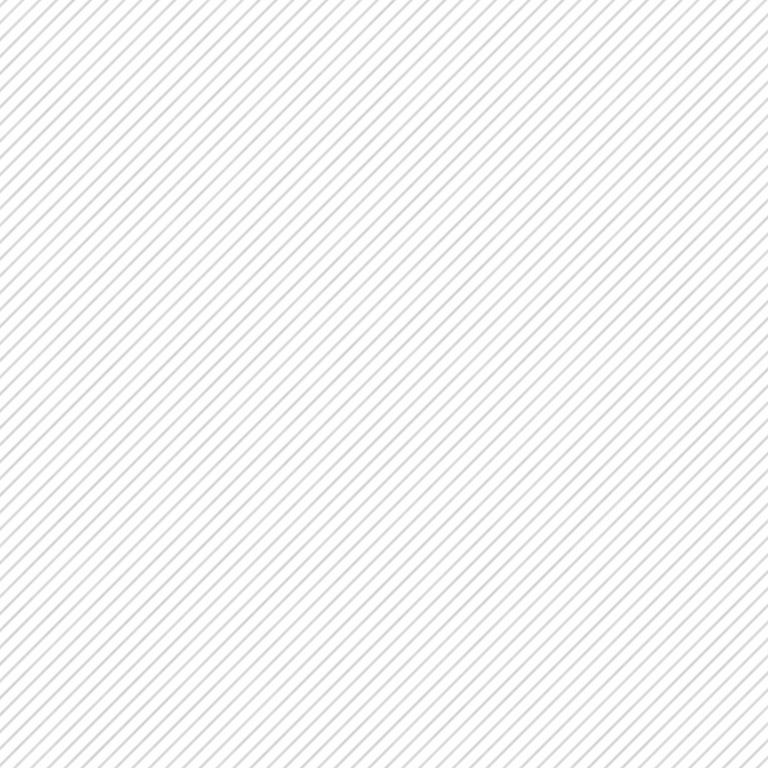
Write a Shadertoy shader that draws this pattern.

```glsl
// Thin, soft grey pinstripes rising to the right at 45 degrees on near-white.
// A diagonal coordinate is repeated; the distance to each stripe centre gives
// a soft profile, and hashed noise makes the ink uneven along and between stripes.

const float STRIPES_ACROSS = 45.5;   // repeats along one canvas side
const float STRIPE_PHASE   = 0.36;   // offset from the top left, in repeats
const float CORE_HALF      = 0.01;   // half width of the dark core, in repeats
const float EDGE_HALF      = 0.205;  // half width at the faded edge, in repeats
const float BEADS_ACROSS   = 150.0;  // short uneven spots along a stripe
const float BEAD_STRENGTH  = 0.12;   // relative change in darkness by spots
const float FADES_ACROSS   = 14.0;   // long fades along a stripe
const float FADE_STRENGTH  = 0.22;   // relative change in darkness by fades

const vec3 PAPER_COLOR  = vec3(0.997);
const vec3 STRIPE_COLOR = vec3(0.838);

float hash(vec2 p) {
    vec3 q = fract(vec3(p.xyx) * 0.1031);
    q += dot(q, q.yzx + 33.33);
    return fract((q.x + q.y) * q.z);
}

// Smoothed random value along one stripe, from -0.5 to 0.5
float stripeNoise(float along, float stripe) {
    float cell = floor(along);
    float blend = smoothstep(0.0, 1.0, along - cell);
    return mix(hash(vec2(cell, stripe)), hash(vec2(cell + 1.0, stripe)), blend) - 0.5;
}

void mainImage(out vec4 fragColor, in vec2 fragCoord) {
    vec2 uv = fragCoord / iResolution.y;

    // Repeat across the stripes
    float across = (uv.x + 1.0 - uv.y) * STRIPES_ACROSS - STRIPE_PHASE;
    float stripe = floor(across + 0.5);
    float distanceToCore = abs(across - stripe);

    // Soft profile, never sharper than one pixel
    float pixel = sqrt(2.0) * STRIPES_ACROSS / iResolution.y;
    float edge = max(EDGE_HALF, CORE_HALF + pixel);
    float ink = 1.0 - smoothstep(CORE_HALF, edge, distanceToCore);

    // Uneven ink: short spots and long fades
    float along = uv.x + uv.y;
    float beads = BEAD_STRENGTH * stripeNoise(along * BEADS_ACROSS, stripe);
    float fades = FADE_STRENGTH * stripeNoise(along * FADES_ACROSS, stripe + 200.0);
    ink *= 1.0 + beads + fades;

    fragColor = vec4(mix(PAPER_COLOR, STRIPE_COLOR, ink), 1.0);
}
```
